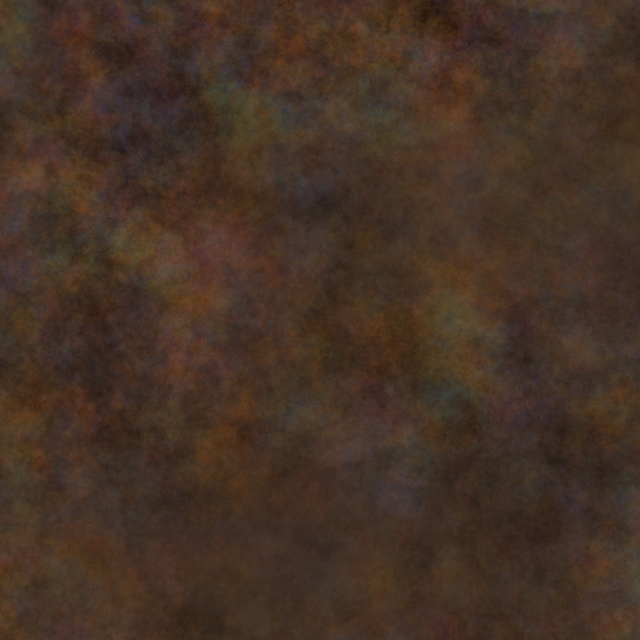
Reproduce this texture procedurally as a Shadertoy shader.

```glsl
#define BASE_COLOR vec3(0.272, 0.197, 0.150)
#define LIGHT_AXIS vec3(0.025, 0.021, 0.017)
#define RUST_AXIS vec3(0.012, -0.002, -0.010)
#define OCHRE_AXIS vec3(0.003, 0.005, -0.007)
#define PATCH_SCALE 3.5
#define CLOUD_SCALE 7.0
#define HUE_SCALE 8.5
#define ROUGHNESS 0.8
#define OCTAVES 7
#define FIBRE_STRENGTH 0.004

float hash(vec2 p) {
    vec3 q = fract(p.xyx * 0.1031);
    q += dot(q, q.yzx + 33.33);
    return fract((q.x + q.y) * q.z);
}

// Smooth value noise, from -1 to 1
float noise(vec2 p) {
    vec2 cell = floor(p);
    vec2 f = fract(p);
    f = f * f * f * (f * (f * 6.0 - 15.0) + 10.0);
    float low = mix(hash(cell), hash(cell + vec2(1, 0)), f.x);
    float high = mix(hash(cell + vec2(0, 1)), hash(cell + vec2(1, 1)), f.x);
    return 2.0 * mix(low, high, f.y) - 1.0;
}

// Rotated octaves, scaled to a spread of about one
float clouds(vec2 p) {
    const mat2 turn = mat2(0.8, 0.6, -0.6, 0.8);
    float sum = 0.0, power = 0.0, amplitude = 1.0;
    for (int i = 0; i < OCTAVES; i++) {
        sum += amplitude * noise(p);
        power += amplitude * amplitude;
        amplitude *= ROUGHNESS;
        p = turn * p * 2.03 + vec2(17.3, 41.7);
    }
    return sum / (0.36 * sqrt(power));
}

// Faint crossed threads along both axes
float fibres(vec2 uv) {
    return noise(uv * vec2(290.0, 110.0)) + noise(uv * vec2(110.0, 290.0) + 53.0);
}

void mainImage(out vec4 fragColor, in vec2 fragCoord) {
    vec2 uv = fragCoord / iResolution.y;

    // Broad patches: dark ones are calm, light ones mottled
    float broad = noise(uv * PATCH_SCALE + vec2(7.4, 2.6)) / 0.36;
    float mottling = exp(0.2 * broad);
    float light = 0.9 * mottling * clouds(uv * CLOUD_SCALE + 11.0) + 0.28 * broad;

    // Hue drifts between rust and slate, ochre and violet, most where light
    float vivid = mottling * exp(0.22 * clamp(light, -2.0, 1.0));
    float rust = vivid * clouds(uv * HUE_SCALE + vec2(63.0, 29.0));
    float ochre = vivid * clouds(uv * HUE_SCALE + vec2(31.0, 87.0));

    vec3 color = BASE_COLOR + LIGHT_AXIS * light + RUST_AXIS * rust + OCHRE_AXIS * ochre;
    color += FIBRE_STRENGTH * fibres(uv);
    fragColor = vec4(clamp(color, 0.0, 1.0), 1.0);
}
```
